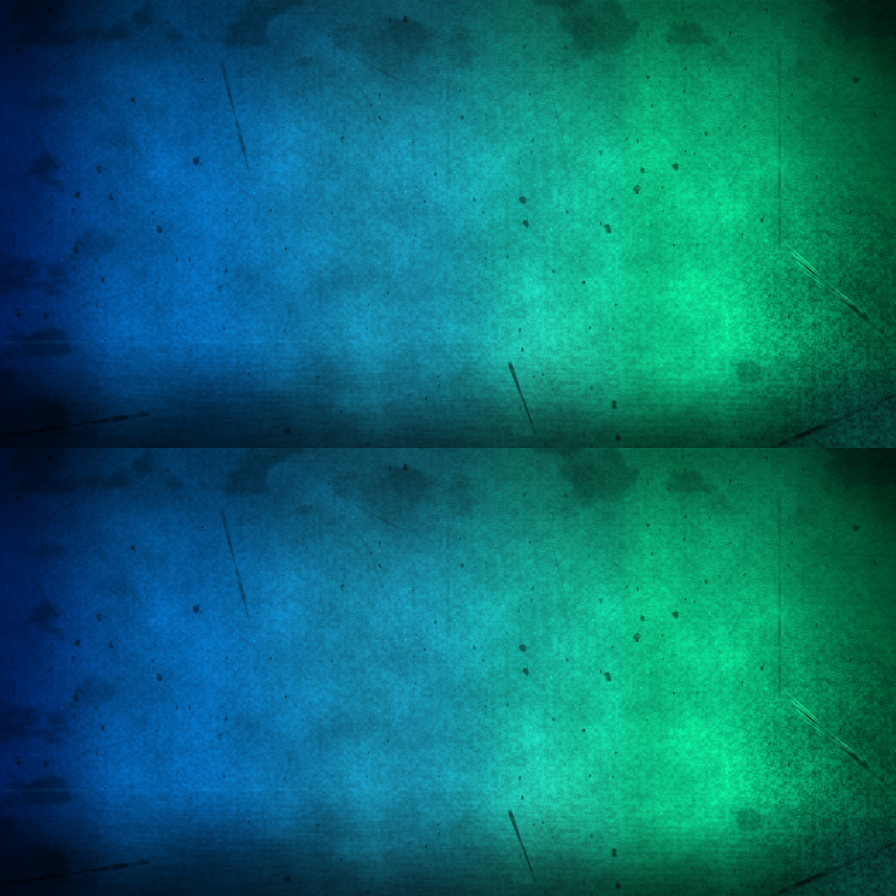
Write a WebGL 2 fragment shader that draws this background.

```glsl
#version 300 es
precision highp float;

uniform vec2 u_resolution;
out vec4 fragColor;

const vec2 REPEATS = vec2(1.0, 2.0);
const vec3 NAVY = vec3(0.0, 0.13, 0.38);
const vec3 BLUE = vec3(0.015, 0.38, 0.66);
const vec3 CYAN = vec3(0.09, 0.56, 0.68);
const vec3 TEAL = vec3(0.08, 0.70, 0.60);
const vec3 GREEN = vec3(0.04, 0.75, 0.50);
const vec3 FOREST = vec3(0.0, 0.33, 0.19);

float hash(vec2 p) {
  return fract(sin(dot(p, vec2(127.1, 311.7))) * 43758.5453);
}

float noise(vec2 p) {
  vec2 i = floor(p), f = fract(p);
  f = f * f * (3.0 - 2.0 * f);
  return mix(mix(hash(i), hash(i + vec2(1, 0)), f.x),
             mix(hash(i + vec2(0, 1)), hash(i + vec2(1, 1)), f.x), f.y);
}

float fbm(vec2 p) {
  float sum = 0.0, gain = 0.5;
  for (int i = 0; i < 5; i++) {
    sum += gain * noise(p);
    p = mat2(1.6, 1.2, -1.2, 1.6) * p + 7.3;
    gain *= 0.5;
  }
  return sum;
}

// Tapered line with a broken, worn edge
float scratch(vec2 p, vec2 a, vec2 b, float width) {
  vec2 ab = b - a;
  float t = clamp(dot(p - a, ab) / dot(ab, ab), 0.0, 1.0);
  float wobble = 0.006 * (noise(p * 28.0) - 0.5);
  float d = abs(length(p - a - ab * t) + wobble);
  float fade = smoothstep(0.0, 0.15, t) * (1.0 - smoothstep(0.85, 1.0, t));
  float wear = smoothstep(0.2, 0.65, noise(p * 65.0));
  return (1.0 - smoothstep(width * 0.3, width + 0.002, d)) * fade * mix(0.4, 1.0, wear);
}

// Irregular spots, one possible spot per cell
float specks(vec2 p, float cells, float density, float size) {
  vec2 g = p * cells, id = floor(g);
  vec2 center = 0.3 + 0.4 * vec2(hash(id + 3.1), hash(id + 8.7));
  float radius = size * mix(0.4, 1.0, hash(id + 5.3));
  float d = length((fract(g) - center) * vec2(1.2, 0.8));
  d += (noise(g * 9.0) - 0.5) * radius;
  float spot = 1.0 - smoothstep(radius * 0.2, radius, d);
  return spot * step(hash(id + 19.4), density);
}

// Blue to green sweep, left to right
vec3 sweep(float x) {
  vec3 c = mix(NAVY, BLUE, smoothstep(-0.02, 0.21, x));
  c = mix(c, CYAN, smoothstep(0.20, 0.46, x));
  c = mix(c, TEAL, smoothstep(0.44, 0.64, x));
  c = mix(c, GREEN, smoothstep(0.60, 0.77, x));
  return mix(c, FOREST, smoothstep(0.79, 1.02, x));
}

// Dark borders with cloudy boundaries
float borderShade(vec2 uv, float cloud) {
  float y = uv.y + 0.16 * (cloud - 0.5);
  float bottom = mix(0.32, 1.0, smoothstep(-0.03, 0.25, y));
  float top = mix(1.0, 0.54, smoothstep(0.62, 1.03, y));
  float corner = smoothstep(0.65, 1.1, length((uv - 0.5) * vec2(1.5, 1.15)));
  return bottom * top * (1.0 - 0.4 * corner);
}

void main() {
  vec2 uv = fract(gl_FragCoord.xy / u_resolution * REPEATS);
  vec2 p = uv * vec2(2.0, 1.0);

  // Base colour and light
  float cloud = fbm(p * 3.2 + 4.0);
  float mottling = fbm(p * 11.0 + 21.0);
  vec3 color = sweep(uv.x + 0.04 * (cloud - 0.5)) * borderShade(uv, cloud);
  float lowRight = smoothstep(0.84, 0.96, uv.x) * (1.0 - smoothstep(0.05, 0.32, uv.y));
  color = mix(color, vec3(0.03, 0.31, 0.28), 0.65 * lowRight);
  vec2 glow = p - vec2(1.22, 0.21);
  color += vec3(0.04, 0.07, 0.05) * exp(-55.0 * dot(glow, glow));
  color *= 1.0 + 0.24 * (cloud - 0.48) + 0.36 * (mottling - 0.48);

  // Grain, coarser toward the lower right
  float rough = smoothstep(0.78, 0.95, uv.x) * (1.0 - smoothstep(0.3, 0.7, uv.y));
  float grain = noise(p * 130.0) + noise(p * 260.0 + 9.0) - 1.0;
  float fibres = noise(p * vec2(22.0, 210.0)) - 0.5;
  color *= 1.0 + mix(0.15, 0.38, rough) * grain;
  color *= 1.0 + 0.14 * fibres * (1.0 - smoothstep(0.12, 0.3, uv.y));

  // Spots and stains
  float patches = smoothstep(0.38, 0.62, noise(p * 4.0 + 31.0));
  float spots = specks(p, 15.0, 0.13, 0.17) * patches;
  spots = max(spots, 0.7 * specks(p + 2.3, 38.0, 0.08, 0.22));
  color *= 1.0 - 0.48 * spots;
  color *= 1.0 + 0.2 * specks(p + 6.1, 65.0, 0.04, 0.2);
  float stain = length((p - vec2(1.675, 0.17)) * vec2(1.0, 1.35));
  color *= 1.0 - 0.2 * (1.0 - smoothstep(0.02, 0.045, stain + 0.02 * (mottling - 0.5)));

  // Worn smudges near the left and upper edges
  float edge = max(1.0 - smoothstep(0.05, 0.2, uv.x), smoothstep(0.72, 1.0, uv.y));
  float smudge = smoothstep(0.52, 0.7, fbm(p * vec2(9.0, 13.0) + 43.0));
  color *= 1.0 - 0.3 * smudge * edge;

  // Long scratches and creases
  float dark = 0.6 * scratch(p, vec2(0.49, 0.88), vec2(0.56, 0.60), 0.002);
  dark = max(dark, scratch(p, vec2(1.13, 0.21), vec2(1.20, 0.02), 0.003));
  dark = max(dark, scratch(p, vec2(1.70, -0.01), vec2(2.06, 0.145), 0.004));
  dark = max(dark, scratch(p, vec2(-0.04, 0.02), vec2(0.36, 0.08), 0.004));
  dark = max(dark, scratch(p, vec2(1.77, 0.43), vec2(1.99, 0.24), 0.003));
  dark = max(dark, 0.4 * scratch(p, vec2(1.74, 0.92), vec2(1.74, 0.42), 0.003));
  dark = max(dark, 0.2 * scratch(p, vec2(1.0, 0.87), vec2(1.0, 0.55), 0.003));
  color *= 1.0 - 0.55 * dark;
  float light = 0.14 * scratch(p, vec2(-0.15, 0.235), vec2(1.15, 0.24), 0.002);
  for (int i = 0; i < 4; i++) {
    float k = float(i);
    vec2 start = vec2(1.745 + 0.012 * k, 0.465 - 0.021 * k);
    light = max(light, scratch(p, start, vec2(1.91, 0.315), 0.002));
  }
  color += vec3(0.06, 0.26, 0.17) * light;

  // Faint scattered hairlines
  for (int i = 0; i < 14; i++) {
    float k = float(i);
    vec2 start = vec2(2.0 * hash(vec2(k, 1.7)), hash(vec2(k, 6.2)));
    float angle = 6.2832 * hash(vec2(k, 9.4));
    vec2 end = start + 0.18 * vec2(cos(angle), sin(angle));
    color *= 1.0 - 0.1 * scratch(p, start, end, 0.002);
  }
  fragColor = vec4(clamp(color, 0.0, 1.0), 1.0);
}
```
